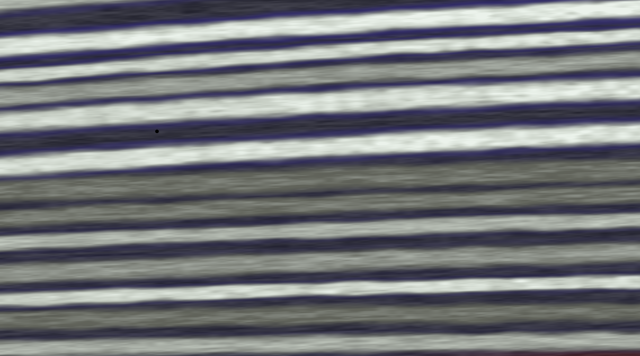
Write a Shadertoy shader that draws this texture.

```glsl
#define STRANDS 13
#define BEND 0.3       // bow of the strands across the canvas
#define SOFTNESS 0.42  // edge blur, relative to strand half width
#define WOBBLE 0.007   // raggedness of the edges
#define STREAK 0.13    // fine striations along the strands
#define MOTTLE 0.24    // broken glints on the brightest strands
#define FRINGE 0.85    // violet halo beside bright strands

const vec3 SHADOW = vec3(0.20, 0.20, 0.245);
const vec3 VIOLET = vec3(0.19, 0.16, 0.47);
const vec3 OLIVE = vec3(0.38, 0.39, 0.355);
const vec3 GREY = vec3(0.58, 0.60, 0.57);
const vec3 PALE = vec3(0.78, 0.81, 0.77);
const vec3 GLINT = vec3(0.92, 0.95, 0.92);
const vec3 RUST = vec3(0.30, 0.16, 0.18);

// Height of each strand at the left and right edges
const vec2 ENDS[STRANDS] = vec2[STRANDS](
    vec2(0.995, 1.130), vec2(0.866, 0.977), vec2(0.784, 0.902),
    vec2(0.727, 0.830), vec2(0.657, 0.752), vec2(0.531, 0.628),
    vec2(0.460, 0.523), vec2(0.385, 0.455), vec2(0.315, 0.382),
    vec2(0.230, 0.291), vec2(0.157, 0.209), vec2(0.099, 0.124),
    vec2(0.019, 0.044));

// Half width and brightness of each strand
const vec2 LOOK[STRANDS] = vec2[STRANDS](
    vec2(0.030, 0.70), vec2(0.026, 0.92), vec2(0.019, 0.84),
    vec2(0.025, 0.60), vec2(0.030, 0.86), vec2(0.028, 0.90),
    vec2(0.031, 0.45), vec2(0.024, 0.47), vec2(0.021, 0.68),
    vec2(0.028, 0.57), vec2(0.019, 0.84), vec2(0.026, 0.44),
    vec2(0.024, 0.66));

float hash(vec2 p) {
    vec3 q = fract(p.xyx * vec3(0.1031, 0.1030, 0.0973));
    q += dot(q, q.yzx + 33.33);
    return fract((q.x + q.y) * q.z);
}

float noise(vec2 p) {
    vec2 i = floor(p), f = fract(p);
    f = f * f * (3.0 - 2.0 * f);
    vec2 e = vec2(0.0, 1.0);
    return mix(mix(hash(i), hash(i + e.yx), f.x),
               mix(hash(i + e.xy), hash(i + e.yy), f.x), f.y);
}

// Brightness to metal colour
vec3 metal(float tone) {
    vec3 c = mix(SHADOW, OLIVE, smoothstep(0.15, 0.4, tone));
    c = mix(c, GREY, clamp((tone - 0.4) / 0.2, 0.0, 1.0));
    c = mix(c, PALE, clamp((tone - 0.6) / 0.2, 0.0, 1.0));
    return mix(c, GLINT, clamp((tone - 0.8) / 0.2, 0.0, 1.0));
}

void mainImage(out vec4 fragColor, in vec2 fragCoord) {
    vec2 uv = fragCoord / iResolution.xy;
    vec2 p = fragCoord / iResolution.y;

    // Sheared frame for the wear, so it follows the strands
    vec2 along = vec2(p.x, p.y - 0.035 * p.x);
    float ragged = noise(along * vec2(9.0, 70.0)) - 0.5;
    float streak = noise(along * vec2(13.0, 150.0))
                 + 0.5 * noise(along * vec2(40.0, 260.0) + 17.0) - 0.75;
    float blotch = noise(along * vec2(28.0, 75.0) + 41.0) - 0.5;

    float y = p.y + WOBBLE * ragged;
    float t = uv.x + BEND * uv.x * (1.0 - uv.x);

    // Shadow between strands, rusty in the lower right corner
    float corner = smoothstep(0.03, 0.0, uv.y + 0.0) * smoothstep(0.5, 1.0, uv.x);
    vec3 color = mix(SHADOW, RUST, corner) + 0.09 * streak;

    // Violet halos
    float halo = 0.0;
    for (int i = 0; i < STRANDS; i++) {
        float q = abs(y - mix(ENDS[i].x, ENDS[i].y, t)) / LOOK[i].x;
        float ring = (q - 1.3) / 0.35;
        halo = max(halo, exp(-ring * ring) * LOOK[i].y * LOOK[i].y);
    }
    color = mix(color, VIOLET, FRINGE * halo * (0.35 + 0.65 * uv.y));

    // Rounded strands
    for (int i = 0; i < STRANDS; i++) {
        float q = abs(y - mix(ENDS[i].x, ENDS[i].y, t)) / LOOK[i].x;
        float cover = 1.0 - smoothstep(1.0 - SOFTNESS, 1.0 + SOFTNESS, q);
        float shine = smoothstep(0.6, 0.9, LOOK[i].y);
        float tone = LOOK[i].y * (1.03 - 0.22 * q * q) + STREAK * streak;
        tone += shine * (MOTTLE * blotch * (0.4 + 0.6 * uv.x) + 0.08 * (uv.x - 0.5));
        color = mix(color, metal(tone), cover);
    }

    // One dark pit
    float pit = length(p - vec2(0.441, 0.631));
    color *= smoothstep(0.003, 0.007, pit);

    fragColor = vec4(clamp(color, 0.0, 1.0), 1.0);
}
```
